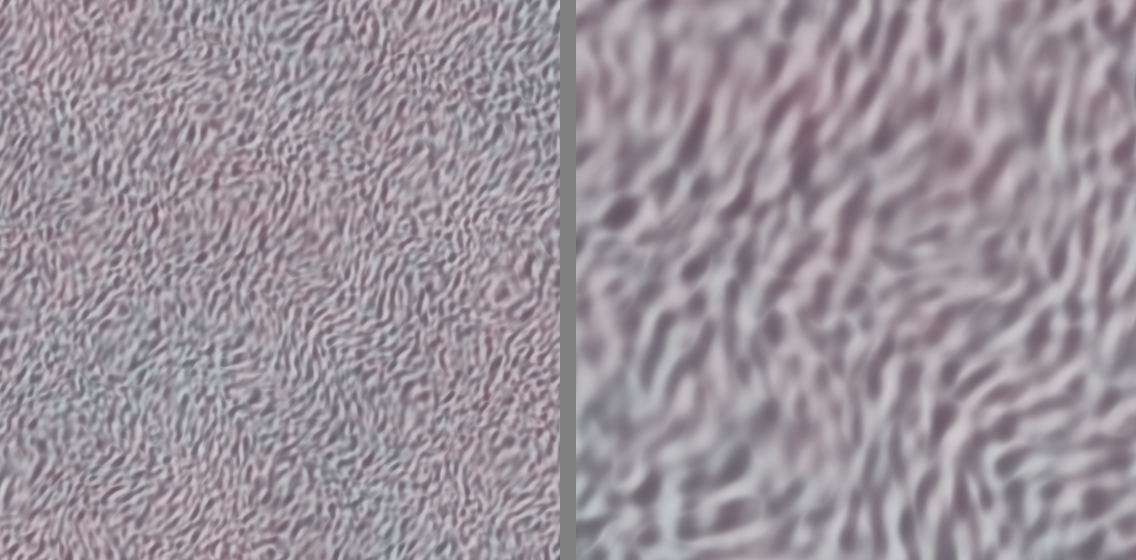
Left: the whole. Right: its middle third, enlarged.
A Shadertoy shader for this texture:

```glsl
// Embossed mauve-grey skin: short, pale, worm-like ridges around darker pits.
// A height field of ridged and plain gradient noise, stretched along a leaning
// grain, is lit from the upper left and mapped onto a two-colour ramp.

const vec3  PIT_COLOR     = vec3(0.450, 0.397, 0.440);
const vec3  RIDGE_COLOR   = vec3(0.785, 0.768, 0.785);
const vec3  PINK_SHIFT    = vec3(0.040, -0.020, -0.012);
const float GRAIN_ANGLE   = 1.13;   // direction of the ridges, radians
const float GRAIN_STRETCH = 1.55;   // length of a ridge against its width
const float RIDGE_SCALE   = 42.0;   // noise cells across the canvas
const float BLOB_SCALE    = 76.0;
const float RIDGE_WEIGHT  = 0.65;
const float BLOB_WEIGHT   = 2.9;
const float WARP_SCALE    = 7.0;
const float WARP_AMOUNT   = 0.03;
const vec2  LIGHT_OFFSET  = vec2(-0.0075, 0.0045);
const float SHADOW        = 0.45;
const float BRIGHTNESS    = 0.475;
const float CONTRAST      = 0.31;

const float TAU = 6.2831853;

float hash(vec2 cell) {
    vec3 h = fract(cell.xyx * 0.1031);
    h += dot(h, h.yzx + 33.33);
    return fract((h.x + h.y) * h.z);
}

float cornerSlope(vec2 cell, vec2 offset) {
    float angle = TAU * hash(cell);
    return dot(vec2(cos(angle), sin(angle)), offset);
}

// Gradient noise, about -0.7 to 0.7
float gradientNoise(vec2 p) {
    vec2 cell = floor(p);
    vec2 f = p - cell;
    vec2 w = f * f * f * (f * (f * 6.0 - 15.0) + 10.0);
    vec2 e = vec2(1.0, 0.0);
    float low  = mix(cornerSlope(cell, f), cornerSlope(cell + e, f - e), w.x);
    float high = mix(cornerSlope(cell + e.yx, f - e.yx),
                     cornerSlope(cell + e.xx, f - e.xx), w.x);
    return mix(low, high, w.y);
}

// Coordinates across and along the grain, gently bent
vec2 grainSpace(vec2 p) {
    p += WARP_AMOUNT * vec2(gradientNoise(p * WARP_SCALE + 11.3),
                            gradientNoise(p * WARP_SCALE + 47.9));
    vec2 along = vec2(cos(GRAIN_ANGLE), sin(GRAIN_ANGLE));
    vec2 across = vec2(along.y, -along.x);
    return vec2(dot(p, across), dot(p, along) / GRAIN_STRETCH);
}

// Winding ridges along the zero lines of the noise, plus rounded blobs
float surfaceHeight(vec2 p) {
    vec2 g = grainSpace(p);
    vec2 q = g * RIDGE_SCALE + 60.0;
    float n = gradientNoise(q) + 0.5 * gradientNoise(q * 1.7 + 23.7);
    float ridge = (0.23 - sqrt(n * n + 0.0036)) / 0.15;
    float blob = gradientNoise(g * BLOB_SCALE + 131.4);
    return RIDGE_WEIGHT * ridge + BLOB_WEIGHT * blob;
}

void mainImage(out vec4 fragColor, in vec2 fragCoord) {
    vec2 uv = fragCoord / iResolution.y;

    // Relief: height against the height towards the light, softly limited
    float relief = surfaceHeight(uv) - SHADOW * surfaceHeight(uv + LIGHT_OFFSET);
    relief /= sqrt(1.0 + 0.2 * relief * relief);

    // Broad patches of brightness and tint
    float patches = gradientNoise(uv * 4.0 + 5.2);
    float tint = gradientNoise(uv * 3.0 + 71.6) + 0.7 * gradientNoise(uv * 22.0 + 37.1);

    float tone = BRIGHTNESS + CONTRAST * relief + 0.12 * patches;
    vec3 color = mix(PIT_COLOR, RIDGE_COLOR, tone) + PINK_SHIFT * tint;
    fragColor = vec4(clamp(color, 0.0, 1.0), 1.0);
}
```
